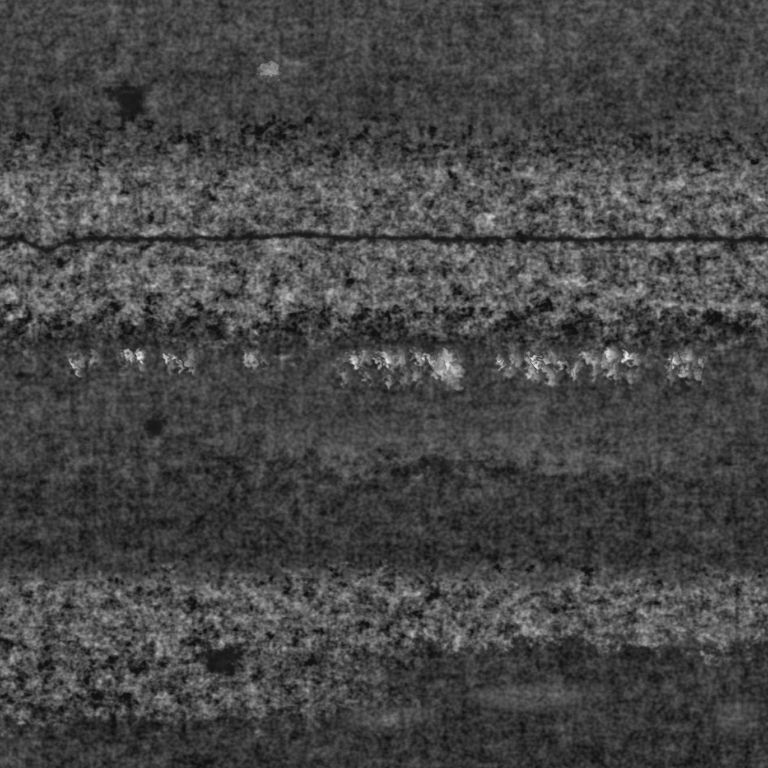
This texture is drawn by a three.js fragment shader. Its source:

```glsl
// Weathered grey stone in horizontal strata: smooth dark beds alternate with
// coarse light ones, cut by a thin crack and a broken row of pale flecks.
// Bands are soft steps in height; grain and mottling are gradient noise.

varying vec2 vUv;

vec2 hash2(vec2 p) {
  vec3 q = fract(vec3(p.xyx) * vec3(0.1031, 0.1030, 0.0973));
  q += dot(q, q.yzx + 33.33);
  return fract((q.xx + q.yz) * q.zy);
}

float cornerSlope(vec2 cell, vec2 offset) {
  float angle = 6.2832 * hash2(cell).x;
  return dot(vec2(cos(angle), sin(angle)), offset);
}

float gradientNoise(vec2 p) {
  vec2 i = floor(p), f = fract(p);
  vec2 u = f * f * f * (f * (f * 6.0 - 15.0) + 10.0);
  vec2 e = vec2(1.0, 0.0);
  float low = mix(cornerSlope(i, f), cornerSlope(i + e, f - e), u.x);
  float high = mix(cornerSlope(i + e.yx, f - e.yx), cornerSlope(i + e.xx, f - e.xx), u.x);
  return mix(low, high, u.y);
}

float fbm(vec2 p) {
  float sum = 0.0, weight = 0.65;
  for (int k = 0; k < 3; k++) {
    sum += weight * gradientNoise(p);
    p = p * 2.03 + 17.3;
    weight *= 0.68;
  }
  return sum;
}

// One inside lo..hi, fading over the given softness
float band(float v, float lo, float hi, float soft) {
  return smoothstep(lo - soft, lo + soft, v) * (1.0 - smoothstep(hi - soft, hi + soft, v));
}

// Soft elliptical patch with its edge broken by a warp value
float blot(vec2 p, vec2 centre, vec2 radius, float warp) {
  return 1.0 - smoothstep(0.35, 1.3, length((p - centre) / radius) + warp);
}

float bump(float x, float centre, float width) {
  float d = (x - centre) / width;
  return exp(-d * d);
}

float crackHeight(float x) {
  return 0.689 - 0.014 * bump(x, 0.062, 0.025) + 0.006 * bump(x, 0.385, 0.045)
    + 0.003 * gradientNoise(vec2(x * 9.0, 4.3)) + 0.004 * gradientNoise(vec2(x * 60.0, 8.4));
}

float fleckClusters(float x) {
  float left = max(band(x, 0.09, 0.132, 0.004), band(x, 0.155, 0.19, 0.004));
  left = max(left, max(band(x, 0.212, 0.258, 0.004), band(x, 0.318, 0.345, 0.004)));
  float right = max(band(x, 0.442, 0.60, 0.006), band(x, 0.65, 0.83, 0.006));
  return max(left, max(right, band(x, 0.87, 0.92, 0.005)));
}

// Scattered slanted grains, one per cell along a row
float fleckRow(vec2 p, float height, float count, float seed) {
  float cell = floor(p.x * count), glow = 0.0;
  for (int k = -1; k <= 1; k++) {
    float id = cell + float(k);
    vec2 r = hash2(vec2(id, seed));
    vec2 s = hash2(vec2(id, seed + 9.0));
    vec2 centre = vec2((id + 0.2 + 0.6 * r.x) / count, height + 0.012 * (r.y - 0.5));
    vec2 d = p - centre;
    d.x += d.y * (s.x - 0.3);
    float shape = length(d / vec2(0.006 + 0.004 * r.y, 0.008 + 0.008 * s.y));
    glow = max(glow, (0.3 + 0.7 * s.x) * (1.0 - smoothstep(0.2, 1.25, shape)));
  }
  return glow * fleckClusters(p.x);
}

void main() {
  vec2 p = vUv;
  float mottle = fbm(p * vec2(21.0, 27.0));
  float grain = fbm(p * vec2(58.0, 64.0) + 31.0);
  float dust = gradientNoise(p * 165.0 + 7.0);
  float cloud = fbm(p * vec2(5.0, 10.0) + 3.0);
  float y = p.y + 0.045 * mottle + 0.025 * grain + 0.018 * cloud;

  // Strata
  float upper = band(y, 0.59, 0.79, 0.014);
  float lower = band(y, 0.165, 0.255, 0.014);
  float lowerLeft = band(y, 0.065, 0.19, 0.018) * (1.0 - smoothstep(0.32, 0.62, p.x + 0.2 * cloud));
  float seam = band(y, 0.545, 0.595, 0.012);
  float fringe = band(y, 0.785, 0.83, 0.015);
  float coarse = clamp(upper + lower + lowerLeft + 0.7 * seam + 0.7 * fringe, 0.0, 1.0);

  float tone = 0.2 + 0.045 * smoothstep(0.36, 0.43, y) + 0.025 * smoothstep(0.86, 1.0, y);
  tone += 0.125 * upper + 0.145 * lower + 0.1 * lowerLeft * (1.0 - lower);
  tone -= 0.025 * seam;
  tone += 0.06 * band(y, 0.395, 0.445, 0.018) * band(p.x, 0.30, 0.85, 0.12);
  tone += 0.06 * cloud;

  // Grain, rougher in the light beds, with faint upright and level scratches
  tone += mottle * mix(0.09, 0.2, coarse);
  tone += grain * mix(0.16, 0.38, coarse);
  tone += dust * mix(0.11, 0.18, coarse);
  tone += 0.06 * gradientNoise(p * vec2(95.0, 20.0)) + 0.045 * gradientNoise(p * vec2(15.0, 120.0));

  // Dark cavities and bright chips opened by peaks of the noise
  float cavity = fbm(p * vec2(38.0, 48.0) + 71.0);
  tone -= 0.11 * coarse * smoothstep(0.12, 0.34, cavity);
  tone += 0.12 * mix(0.3, 1.0, coarse) * smoothstep(0.16, 0.4, -cavity);

  // Pale patches in the lowest bed
  float warp = 1.2 * mottle + 1.1 * grain;
  tone += 0.15 * blot(p, vec2(0.70, 0.094), vec2(0.065, 0.02), warp);
  tone += 0.14 * blot(p, vec2(0.96, 0.066), vec2(0.03, 0.022), warp);
  tone += 0.12 * blot(p, vec2(0.51, 0.067), vec2(0.05, 0.014), warp);
  tone += 0.10 * blot(p, vec2(0.88, 0.175), vec2(0.09, 0.015), warp);

  // Pale flecks: a main row and a weaker one beneath its right part
  vec2 bent = p + 0.012 * vec2(grain, dust);
  float flecks = fleckRow(bent, 0.532, 62.0, 3.0);
  flecks = max(flecks, 0.75 * fleckRow(bent, 0.528, 47.0, 40.0));
  flecks = max(flecks, 0.6 * fleckRow(bent, 0.512, 41.0, 21.0) * smoothstep(0.38, 0.46, p.x));
  tone += flecks * (0.55 + 0.5 * grain);
  tone += 0.32 * blot(p, vec2(0.584, 0.518), vec2(0.015, 0.02), warp);
  tone += 0.3 * blot(p, vec2(0.355, 0.905), vec2(0.012, 0.009), 2.0 * warp);

  // Dark pits
  float pits = blot(p, vec2(0.17, 0.869), vec2(0.027, 0.022), 0.5 * warp);
  pits = max(pits, blot(p, vec2(0.202, 0.444), vec2(0.014, 0.015), 0.5 * warp));
  pits = max(pits, blot(p, vec2(0.287, 0.143), vec2(0.029, 0.025), 0.7 * warp));
  pits = max(pits, 0.5 * blot(p, vec2(0.59, 0.395), vec2(0.04, 0.014), warp));
  tone = mix(tone, 0.08, 0.85 * pits);

  // Crack with a soft shadow
  float gap = abs(p.y - crackHeight(p.x)) + 0.003 * grain;
  tone *= 1.0 - 0.3 * (1.0 - smoothstep(0.002, 0.011, gap));
  tone = mix(tone, 0.09, 0.85 * (1.0 - smoothstep(0.0005, 0.0055, gap)));

  gl_FragColor = vec4(vec3(clamp(tone, 0.07, 0.9)), 1.0);
}
```
